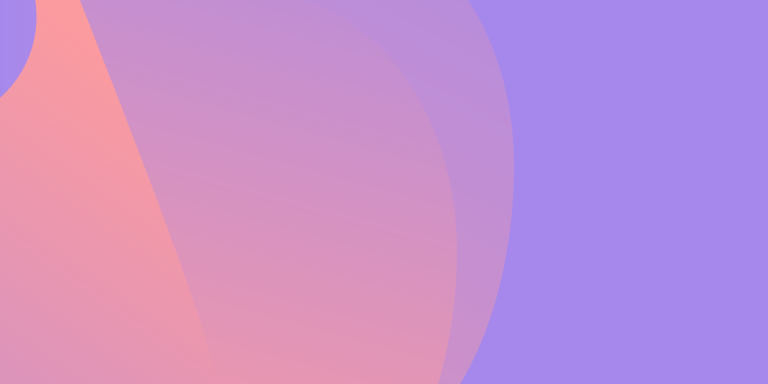
Write a Shadertoy shader that draws this background.

```glsl
// Layered soft blobs in coral and violet on a flat violet ground.
// Two egg-shaped petals, a slanted coral sheet and a corner disc are stacked;
// each layer is a linear blend between the same two colours.

#define VIOLET vec3(0.650, 0.535, 0.925)
#define CORAL vec3(0.985, 0.605, 0.625)
#define OUTER_CENTER vec2(0.901, 0.570)
#define OUTER_RADII vec3(0.4375, 0.625, 0.776)
#define INNER_CENTER vec2(0.680, 0.349)
#define INNER_RADII vec3(0.510, 0.664, 0.8125)
#define DISC_CENTER vec2(-0.186, 0.956)
#define DISC_RADIUS 0.281

// Coverage of a field that is negative inside, smoothed over one pixel.
float coverage(float field) {
    float slope = length(vec2(dFdx(field), dFdy(field)));
    return clamp(0.5 - field / max(slope, 1e-5), 0.0, 1.0);
}

// Egg open to the left; radii hold the width, upper height and lower height.
float eggField(vec2 p, vec2 center, vec3 radii) {
    vec2 q = p - center;
    float height = q.y > 0.0 ? radii.y : radii.z;
    return length(vec2(max(q.x, 0.0) / radii.x, q.y / height)) - 1.0;
}

// Region left of a slanted edge that bends down near the bottom.
float sheetField(vec2 p) {
    float depth = 1.0 - p.y;
    float bend = depth * depth * depth * depth;
    return p.x - (0.208 + 0.39 * depth - 0.028 * bend);
}

// Linear blend of the two colours: amount at the origin plus its slope.
vec3 tint(vec2 p, float start, vec2 slope) {
    return mix(VIOLET, CORAL, clamp(start + dot(p, slope), 0.0, 1.0));
}

void mainImage(out vec4 fragColor, in vec2 fragCoord) {
    // Canvas height is one unit.
    vec2 p = fragCoord / iResolution.y;
    vec3 color = VIOLET;

    // Petals, from back to front.
    float outer = coverage(eggField(p, OUTER_CENTER, OUTER_RADII));
    color = mix(color, tint(p, 0.59, vec2(-0.12, -0.22)), outer);
    float inner = coverage(eggField(p, INNER_CENTER, INNER_RADII));
    color = mix(color, tint(p, 0.85, vec2(-0.12, -0.44)), inner);

    // Coral sheet on the left.
    float sheet = coverage(sheetField(p));
    color = mix(color, tint(p, 0.63, vec2(0.25, 0.35)), sheet);

    // Violet disc in the upper left corner.
    float disc = coverage(length(p - DISC_CENTER) - DISC_RADIUS);
    color = mix(color, tint(p, 0.0, vec2(0.5, 0.0)), disc);

    fragColor = vec4(color, 1.0);
}
```
